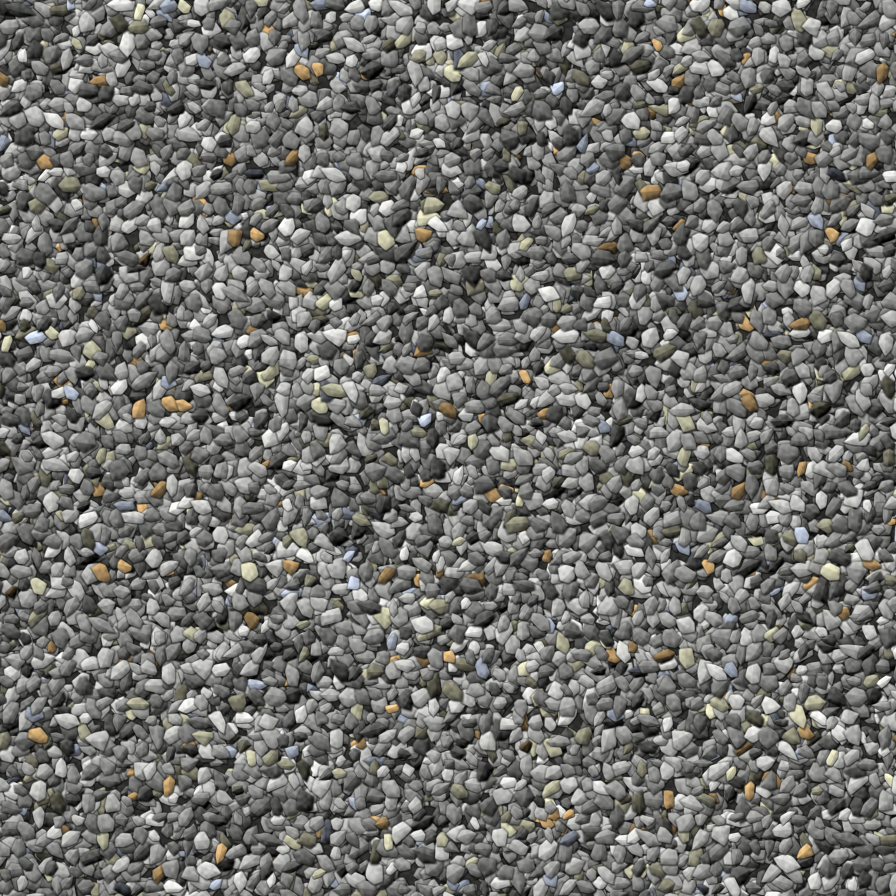
This texture is drawn by a Shadertoy shader. Its source:

```glsl
// Draws a dense bed of fine grey gravel with a few ochre, olive and bluish stones.

const float CELLS = 54.0;             // stone cells across the canvas
const int LAYERS = 4;                 // stacked layers of stones
const int SIDES = 6;                  // faces around each stone
const float PRESENCE = 0.86;          // share of cells holding a stone
const float MIN_RADIUS = 0.31;        // in cells
const float MAX_RADIUS = 0.59;
const float MAX_STRETCH = 1.36;
const float CORNER_SHARPNESS = 13.0;
const float EDGE_SOFTNESS = 0.0011;   // in canvas units
const float MEAN_TONE = 0.55;
const float TONE_SPREAD = 0.37;
const float BEVEL_LIGHT = 0.15;
const float SHADOW_REACH = 0.30;      // in stone radii
const float SHADOW_DEPTH = 0.50;
const float GRAIN_SCALE = 270.0;
const float GRAIN_AMOUNT = 0.13;
const vec2 LIGHT = vec2(-0.50, 0.866);
const vec3 GAP_COLOR = vec3(0.19, 0.19, 0.185);
const vec3 GREY_TINT = vec3(1.0, 1.0, 0.987);
const vec3 OCHRE_TINT = vec3(1.24, 1.02, 0.70);
const vec3 BLUE_TINT = vec3(0.95, 1.0, 1.09);
const vec3 OLIVE_TINT = vec3(1.03, 1.02, 0.87);
const float TAU = 6.28318;

float hash(vec2 p) {
    return fract(sin(dot(p, vec2(127.1, 311.7))) * 43758.5453);
}

float noise(vec2 p) {
    vec2 i = floor(p), f = fract(p);
    f = f * f * (3.0 - 2.0 * f);
    return mix(mix(hash(i), hash(i + vec2(1, 0)), f.x),
               mix(hash(i + vec2(0, 1)), hash(i + vec2(1, 1)), f.x), f.y);
}

// Rounded irregular polygon: xy = outward direction, z = signed distance.
vec3 stoneShape(vec2 q, vec2 seed) {
    vec2 outward = vec2(0.0);
    float total = 0.0;
    for (int i = 0; i < SIDES; i++) {
        float k = float(i);
        float turn = (k + 0.75 * hash(seed + k * 1.7)) * TAU / float(SIDES);
        float reach = mix(0.78, 1.12, hash(seed + k * 2.3 + 9.0));
        vec2 face = vec2(cos(turn), sin(turn));
        float weight = exp(CORNER_SHARPNESS * (dot(q, face) - reach));
        outward += face * weight;
        total += weight;
    }
    return vec3(outward / total, log(total) / CORNER_SHARPNESS);
}

vec3 stoneTint(float pick) {
    if (pick < 0.022) return OCHRE_TINT;
    if (pick < 0.060) return BLUE_TINT;
    if (pick < 0.115) return OLIVE_TINT;
    return GREY_TINT;
}

// Lays one stone, with its contact shadow, over the colour below.
vec3 layStone(vec3 below, vec2 p, vec2 seed, float softness, float grain) {
    float radius = mix(MIN_RADIUS, MAX_RADIUS, hash(seed + 3.1));
    float stretch = mix(1.0, MAX_STRETCH, hash(seed + 4.7));
    float angle = TAU * hash(seed + 5.9);
    float c = cos(angle), s = sin(angle);
    mat2 turn = mat2(c, -s, s, c);
    vec2 q = turn * p / (radius * vec2(stretch, 1.0 / stretch));
    vec3 shape = stoneShape(q, seed);
    float facing = dot(shape.xy * turn, LIGHT);

    // Shadow is deeper on the side away from the light
    float shadow = 1.0 - smoothstep(-0.05, SHADOW_REACH, shape.z);
    below *= 1.0 - SHADOW_DEPTH * shadow * (1.0 - 0.5 * facing);

    // Tone, bevelled rim and one tilted facet
    float tone = MEAN_TONE + TONE_SPREAD * (hash(seed + 6.3) + hash(seed + 7.7) - 1.0);
    float bevel = smoothstep(-0.75, 0.0, shape.z);
    float ridge = smoothstep(-0.12, 0.12, q.y + 0.5 * hash(seed + 8.1) - 0.25);
    float shade = BEVEL_LIGHT * facing * bevel - 0.04 * bevel;
    shade += 0.14 * (ridge - 0.5) * dot(vec2(0.0, 1.0) * turn, LIGHT);
    shade += GRAIN_AMOUNT * (grain - 0.5);
    vec3 stone = (tone + shade) * stoneTint(hash(seed + 11.3));

    float edge = softness / radius;
    return mix(below, stone, 1.0 - smoothstep(-edge, edge, shape.z));
}

void mainImage(out vec4 fragColor, in vec2 fragCoord) {
    vec2 uv = fragCoord / iResolution.y;
    float softness = max(EDGE_SOFTNESS, 0.7 / iResolution.y) * CELLS;
    float grain = noise(uv * GRAIN_SCALE);
    vec3 color = GAP_COLOR + 0.08 * (grain - 0.5);

    // Stack the layers from the bottom up
    for (int layer = 0; layer < LAYERS; layer++) {
        float level = float(layer);
        vec2 p = uv * CELLS + level * vec2(17.37, 29.61);
        vec2 home = floor(p);
        for (int y = -1; y <= 1; y++) {
            for (int x = -1; x <= 1; x++) {
                vec2 cell = home + vec2(x, y);
                vec2 seed = cell + level * vec2(131.0, 71.0);
                vec2 jitter = vec2(hash(seed + 1.3), hash(seed + 2.9));
                vec2 offset = p - cell - mix(vec2(0.12), vec2(0.88), jitter);
                if (dot(offset, offset) > 1.2 || hash(seed + 12.7) > PRESENCE) continue;
                color = layStone(color, offset, seed, softness, grain);
            }
        }
    }

    // Faint uneven brightness over the bed
    color *= 0.96 + 0.08 * noise(uv * 6.0);
    fragColor = vec4(clamp(color, 0.0, 1.0), 1.0);
}
```
